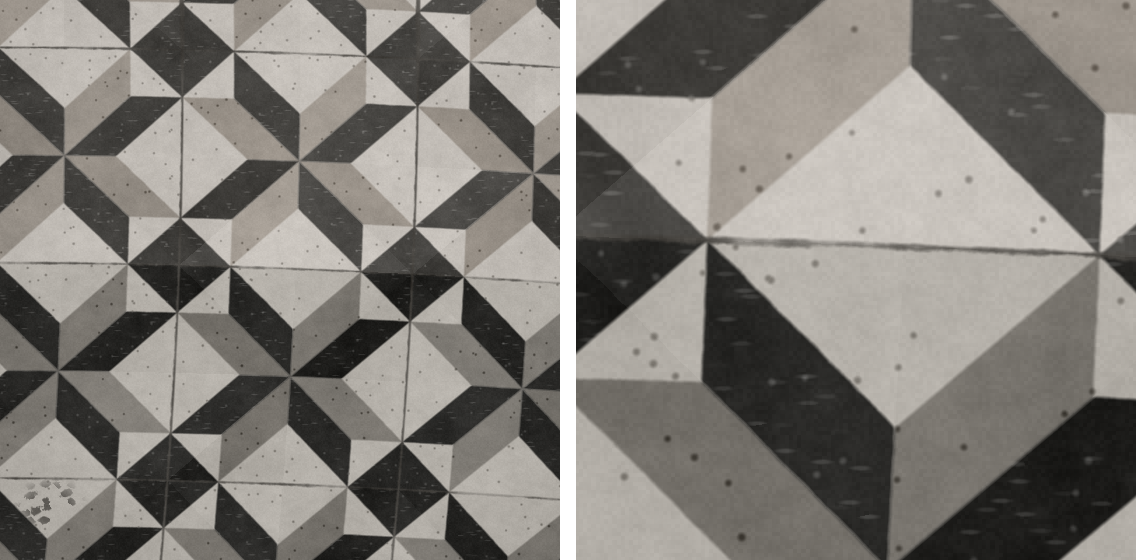
Left, the full canvas; right, a detail of the centre.
Reproduce this pattern procedurally as a WebGL 2 fragment shader.

```glsl
#version 300 es
precision highp float;
// Worn cement floor tiles: each holds an eight-armed pinwheel of slanted bars, and
// neighbours join into pale diamonds and corner squares. Folded tile coordinates give
// the shapes; cellular noise and layered sines add fading, scratches, chips and grout.

#define TILE_HEIGHT 0.3845
#define BAR 0.44            // bar width, in half tiles
#define SOFTNESS 0.0012     // edge blur, in canvas units
#define GROUT_HALF 0.0022   // half width of the joints
#define TONE_VARIATION 0.07
#define MOTTLE 0.018
#define GRAIN 0.025
#define SPECKS 0.22
#define SCRATCHES 0.10
#define CHIP_CENTER vec2(0.090, 0.095)

uniform vec2 u_resolution;
out vec4 outColor;

const vec3 PALE_FADED = vec3(0.765, 0.745, 0.720);
const vec3 PALE_FRESH = vec3(0.705, 0.688, 0.660);
const vec3 GREY_FADED = vec3(0.610, 0.580, 0.545);
const vec3 GREY_FRESH = vec3(0.475, 0.460, 0.435);
const vec3 DARK_FADED = vec3(0.265, 0.258, 0.245);
const vec3 DARK_FRESH = vec3(0.140, 0.138, 0.130);
const vec3 GROUT = vec3(0.290, 0.278, 0.260);

float hash(vec2 p) {
  vec3 q = fract(vec3(p.xyx) * 0.1031);
  q += dot(q, q.yzx + 33.33);
  return fract((q.x + q.y) * q.z);
}

// Cellular noise: distance to the nearest point, and that point's random value.
vec2 cells(vec2 p) {
  vec2 base = floor(p), best = vec2(9.0, 0.0);
  for (int j = -1; j <= 1; j++)
    for (int i = -1; i <= 1; i++) {
      vec2 c = base + vec2(i, j);
      float d = length(c + vec2(hash(c), hash(c + 57.0)) - p);
      if (d < best.x) best = vec2(d, hash(c + 113.0));
    }
  return best;
}

// Layered sines, roughly -1 to 1.
float mottle(vec2 p) {
  float sum = 0.0, gain = 0.5;
  for (int i = 0; i < 5; i++) {
    sum += gain * sin(p.x + 1.7 * sin(p.y)) * cos(p.y * 1.1 + sin(p.x * 0.8));
    p = mat2(1.5, 1.1, -1.1, 1.5) * p + 2.3;
    gain *= 0.62;
  }
  return sum;
}

float inside(float d, float edge) { return smoothstep(edge, -edge, d); }

// The floor plane is slightly bowed and skewed; one unit is one tile.
vec2 floorCoords(vec2 uv) {
  float lift = 0.906 - uv.y, x = uv.x - 0.536 + 0.0517 * lift * lift;
  float y = uv.y - 0.712 + 0.0385 * x + 0.033 * x * x;
  return vec2(x / (0.4125 + 0.0095 * uv.y), y / TILE_HEIGHT) + 0.5;
}

void main() {
  vec2 uv = gl_FragCoord.xy / u_resolution;
  float blur = SOFTNESS + 0.6 / min(u_resolution.x, u_resolution.y);
  float edge = blur * 5.0;
  float cloud = mottle(uv * 19.0), fine = mottle(uv * 95.0);

  // Tile index and coordinates from -1 to 1, folded into one quadrant.
  vec2 grid = floorCoords(uv) + 0.0012 * fine;
  vec2 id = floor(grid), p = fract(grid) * 2.0 - 1.0, q = abs(p);
  float diagonal = q.y - q.x;

  // Masks: bars, their alternating shade, corner squares and corner diamonds.
  float bars = inside(abs(diagonal) - BAR, edge * 1.4);
  vec3 side = clamp(vec3(p, diagonal * 0.7) / edge, -1.0, 1.0);
  float shade = 0.5 - 0.5 * side.x * side.y * side.z;
  float square = inside(1.0 - BAR - min(q.x, q.y), edge);
  float diamond = inside(2.0 - BAR - q.x - q.y, edge * 1.4);
  float dark = mix(bars * shade, diamond, square);
  float grey = bars * (1.0 - shade) * (1.0 - square);

  // Upper rows are bleached; each tile and each piece differs a little.
  float faded = step(-0.5, id.y);
  vec2 piece = id * 7.0 + 40.0 + sign(p) * 2.0 + step(0.0, diagonal);
  float bleach = faded + 0.35 * (hash(id + 21.0) - 0.5) + 0.14 * cloud;
  vec3 pale = mix(PALE_FRESH, PALE_FADED, bleach);
  vec3 color = mix(pale, mix(GREY_FRESH, GREY_FADED, bleach), grey);
  color = mix(color, mix(DARK_FRESH, DARK_FADED, bleach), dark);
  color += TONE_VARIATION * (hash(piece) - 0.5) * mix(0.5, 1.0, dark + grey);
  color += MOTTLE * (cloud + fine);

  // Pale horizontal scratches on the dark pieces.
  vec2 streak = cells(uv * vec2(38.0, 150.0));
  color += SCRATCHES * dark * smoothstep(0.32, 0.08, streak.x) * smoothstep(0.65, 0.9, streak.y);

  // Scattered pits, pale on dark and dark on pale.
  vec2 pit = cells(uv * 46.0);
  float pitMask = inside(pit.x - 0.10 * pit.y, 0.05 + blur * 15.0) * step(0.72, pit.y);
  color += SPECKS * pitMask * mix(-1.0, 0.6, dark);

  // Flaked glaze around one spot.
  vec2 flake = cells(uv * vec2(48.0, 62.0) + 0.35 * fine);
  float patchMask = inside(length((uv - CHIP_CENTER) * vec2(0.8, 1.0)) - 0.04, 0.02);
  float chips = patchMask * inside(flake.x - 0.42, 0.10) * step(0.50, flake.y);
  color = mix(color, GROUT, 0.8 * chips * (1.0 - dark));

  // Joints: ragged, wider toward the top of the uprights, broken along the rows.
  vec2 joint = (1.0 - q) * vec2(0.209, 0.5 * TILE_HEIGHT);
  float upright = GROUT_HALF * (0.9 + 0.35 * fine + 0.9 * smoothstep(0.84, 0.94, uv.y));
  float level = GROUT_HALF * (0.75 + 0.6 * fine + 0.3 * cloud);
  float breaks = smoothstep(-0.5, 0.5, mottle(uv * vec2(26.0, 4.0)) + 0.25 * step(0.8, uv.y));
  float grout = max(0.85 * inside(joint.x - upright, blur), inside(joint.y - level, blur) * mix(0.35, 0.9, breaks));
  color = mix(color, GROUT + 0.09 * cloud, grout);

  // Uneven light and fine grain.
  color *= 1.01 - 0.10 * dot(uv - vec2(0.6, 0.6), uv - vec2(0.6, 0.6));
  color += GRAIN * (hash(floor(uv * 400.0)) - 0.5);
  outColor = vec4(clamp(color, 0.0, 1.0), 1.0);
}
```
